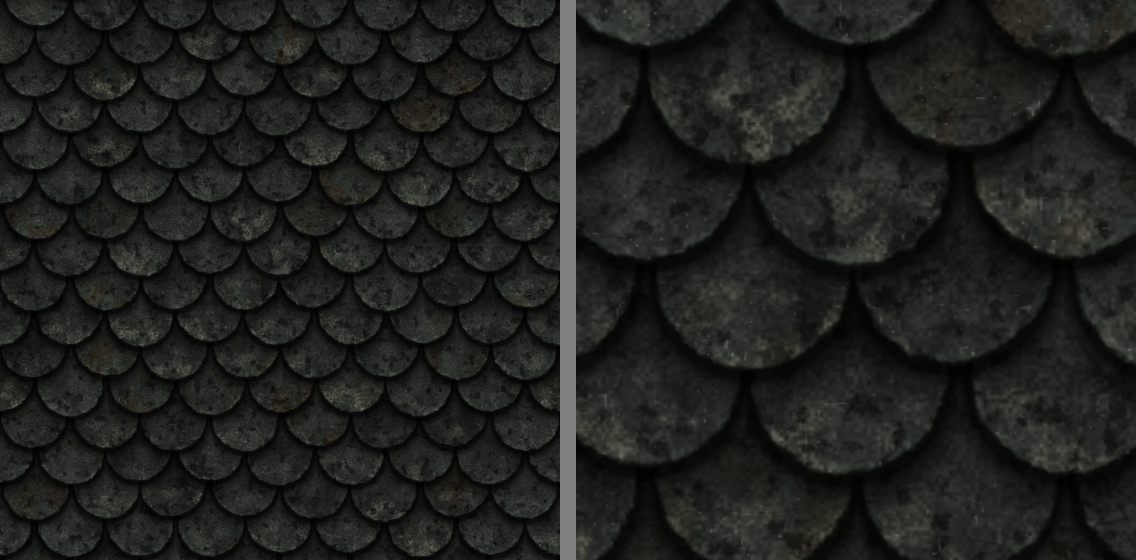
Left, the full canvas; right, a detail of the centre.
Reproduce this texture procedurally as a WebGL 1 fragment shader.

```glsl
precision highp float;
// Weathered dark slate roof: 8 round-ended tiles across, 16 staggered rows.
// Rows are painted from low to high; each one shadows, then covers, the row below.
// Hashed tile values drive the offsets, tilt, tone, lichen and rust.
uniform vec2 u_resolution;

vec4 hash4(vec2 p) {
  vec4 h = fract(p.xyxy * vec4(.1031, .1030, .0973, .1099));
  h += dot(h, h.wzxy + 33.33);
  return fract((h.xxyz + h.yzzw) * h.zywx);
}

float noise(vec2 p) {
  vec2 i = floor(p), f = fract(p);
  f *= f * (3. - 2. * f);
  vec2 e = vec2(1, 0);
  return mix(mix(hash4(i).x, hash4(i + e).x, f.x),
             mix(hash4(i + e.yx).x, hash4(i + 1.).x, f.x), f.y);
}

float fbm(vec2 p) {
  float sum = 0., amp = .5;
  for (int i = 0; i < 5; i++) {
    sum += amp * noise(p);
    p = mat2(1.6, 1.2, -1.2, 1.6) * p + 7.3;
    amp *= .53;
  }
  return sum;
}

// Half disc with straight sides running up beneath the next row
float tileDistance(vec2 q) {
  return length(vec2(q.x, min(q.y, 0.))) - .485;
}

vec3 slateColor(vec2 q, float d, vec4 rnd) {
  vec2 s = q + rnd.xy * 40.;
  float cloud = fbm(s * 5.);
  float grain = noise(s * 48.);
  float exposed = smoothstep(.2, -.3, q.y);
  vec3 color = mix(vec3(.105, .115, .108), vec3(.225, .245, .222),
                   clamp(cloud * 1.3 - .4 + .4 * rnd.z, 0., 1.));

  // Pale lichen crust, heavier on some tiles and near the exposed end
  float patches = smoothstep(.46, .72, fbm(s * 7. + 19.));
  float lichen = patches * exposed * (.2 + .8 * rnd.w * rnd.w);
  color = mix(color, vec3(.36, .365, .31), lichen * (.35 + .6 * grain));

  // Brown stains on a few tiles, dark pits and fine scratches on all
  float stain = smoothstep(.45, .7, fbm(s * vec2(6., 4.) + 31.));
  color = mix(color, vec3(.19, .15, .10), stain * smoothstep(.65, 1., rnd.x) * .6);
  color *= 1. - .5 * smoothstep(.55, .8, fbm(s * 11. + 47.));
  float scratch = abs(noise(s * vec2(3., 7.) + rnd.w * 9.) - .5);
  color *= 1. - .18 * smoothstep(.02, 0., scratch);
  color *= .8 + .4 * grain;
  color += .13 * smoothstep(.86, 1., noise(s * 34. + 5.)) * exposed;

  // Broken worn lip, then the dark rim
  float lip = smoothstep(-.08, -.045, d) * smoothstep(.5, .8, noise(s * 18.));
  color *= 1. + .3 * lip * exposed;
  return color * mix(.2, 1., smoothstep(-.005, -.036, d));
}

void main() {
  // One unit is one tile width; rows are half a unit apart
  vec2 p = gl_FragCoord.xy / u_resolution * 8. - vec2(0., .08);
  float pixel = 8. / u_resolution.x;
  float baseRow = floor(p.y * 2.);
  vec3 color = vec3(.04);

  for (int r = -2; r <= 1; r++) {
    float row = baseRow + float(r);
    float stagger = .5 * mod(row, 2.);
    float d = 9.;
    vec2 local = vec2(0.);
    vec4 rnd = vec4(0.);

    // Nearest of the two tiles on either side
    for (int c = 0; c < 2; c++) {
      float column = floor(p.x - stagger) + float(c);
      vec4 h = hash4(mod(vec2(column, row), vec2(8., 16.)) + 3.7);
      vec2 q = p - vec2(column + stagger, row * .5 + .485);
      q -= (h.xy - .5) * vec2(.06, .09);
      q.y += (h.z - .5) * .14 * q.x;
      float edge = tileDistance(q);
      edge += .022 * (noise(q * 13. + h.zw * 40.) - .5)
            + .012 * (noise(q * 38. + h.xy * 40.) - .5);
      if (edge < d) {
        d = edge;
        local = q;
        rnd = h;
      }
    }

    // Contact shadow and a wider soft shade cast downward
    float drop = max(tileDistance(local + vec2(0., .04)), 0.);
    color *= (1. - .6 * exp(-drop / .035)) * (1. - .5 * exp(-drop / .16));
    if (d < pixel) {
      color = mix(color, slateColor(local, d, rnd), smoothstep(pixel, -pixel, d));
    }
  }
  gl_FragColor = vec4(color, 1.);
}
```
